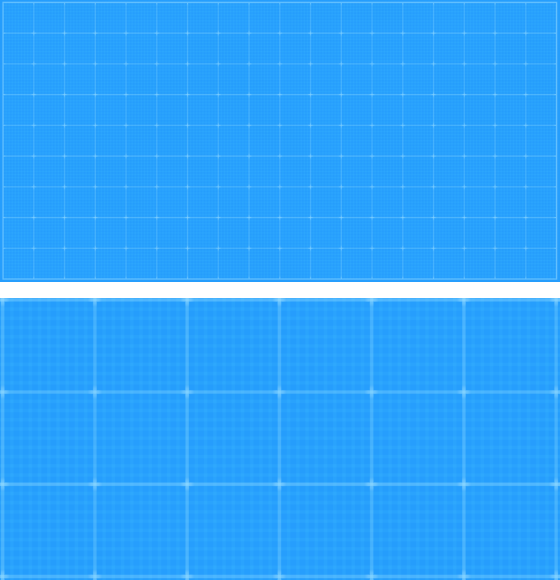
Top, the full canvas; bottom, a detail of the centre.
Give the GLSL for this pattern, as a WebGL 1 fragment shader.

```glsl
precision highp float;

// Blueprint drafting sheet: 18 by 9 large squares, each split into 10 by 10 small ones,
// with bright plus marks at the crossings and a pale frame around the whole sheet.
// Every line is a box-filtered coverage; layered sines vary line strength and paper tone.

uniform vec2 u_resolution;

// Lengths are fractions of the canvas height.
const vec2  CELLS         = vec2(18.0, 9.0);
const float SUBDIVISIONS  = 10.0;
const vec2  MARGIN_LOW    = vec2(0.0108, 0.0105); // left, bottom
const vec2  MARGIN_HIGH   = vec2(0.0122, 0.0085); // right, top
const float FINE_WIDTH    = 0.0040;
const float MAJOR_WIDTH   = 0.0039;
const float FRAME_WIDTH   = 0.0046;
const float PLUS_ARM      = 0.0085;
const float PLUS_WIDTH    = 0.0046;
const float SOFTNESS      = 1.25;                 // filter size in device pixels

const vec3  PAPER         = vec3(0.147, 0.617, 0.990);
const vec3  FINE_TINT     = vec3(0.016, 0.021, 0.001);
const vec3  CHALK         = vec3(0.650, 0.890, 1.000);
const vec2  MAJOR_STRENGTH = vec2(0.23, 0.28);    // vertical, horizontal lines
const float PLUS_STRENGTH  = 0.24;
const float FRAME_STRENGTH = 0.48;
const float LINE_WEAR      = 0.10;
const float PAPER_MOTTLE   = 0.003;

// Share of the filter footprint covered by a band of the given width.
vec2 bandCoverage(vec2 dist, float width, float footprint) {
    vec2 high = min(dist + 0.5 * footprint, vec2(0.5 * width));
    vec2 low = max(dist - 0.5 * footprint, vec2(-0.5 * width));
    return clamp((high - low) / footprint, 0.0, 1.0);
}

// Distance to the nearest line of a regular grid, on each axis.
vec2 gridDistance(vec2 p, vec2 pitch) {
    return abs(fract(p / pitch + 0.5) - 0.5) * pitch;
}

// Smooth uneven tone from a few crossed sines.
float layeredSines(vec2 p) {
    return (sin(p.x * 5.3 + 2.0 * sin(p.y * 3.7))
          + sin(p.y * 9.1 + 1.7 * sin(p.x * 6.1))
          + sin(dot(p, vec2(17.0, 13.0)))) / 3.0;
}

void main() {
    float pixel = 1.0 / u_resolution.y;
    float footprint = SOFTNESS * pixel;
    vec2 canvas = u_resolution * pixel;
    vec2 uv = gl_FragCoord.xy * pixel;

    // Sheet coordinates, measured from its lower left corner
    vec2 sheet = canvas - MARGIN_LOW - MARGIN_HIGH;
    vec2 p = uv - MARGIN_LOW;
    vec2 pitch = sheet / CELLS;
    vec2 edge = abs(p - 0.5 * sheet) - 0.5 * sheet;
    float inside = clamp(0.5 - max(edge.x, edge.y) / footprint, 0.0, 1.0);

    // Paper and fine grid; fine crossings add up
    vec3 color = PAPER + PAPER_MOTTLE * layeredSines(uv);
    vec2 finePitch = pitch / SUBDIVISIONS;
    vec2 fine = bandCoverage(gridDistance(p, finePitch), FINE_WIDTH, footprint);
    color += FINE_TINT * (fine.x + fine.y) * inside;

    // Large grid, with a slightly different strength for each line
    vec2 majorDist = gridDistance(p, pitch);
    vec2 lineIndex = floor(p / pitch + 0.5);
    vec2 wear = 1.0 + LINE_WEAR * sin(lineIndex * vec2(2.4, 3.1) + vec2(0.6, 1.9));
    vec2 major = bandCoverage(majorDist, MAJOR_WIDTH, footprint) * MAJOR_STRENGTH * wear;
    float chalk = 1.0 - (1.0 - major.x) * (1.0 - major.y);

    // Plus marks fade toward the ends of their arms
    vec2 plusBand = bandCoverage(majorDist, PLUS_WIDTH, footprint);
    vec2 arm = 1.0 - smoothstep(0.35 * PLUS_ARM, PLUS_ARM + pixel, majorDist);
    chalk += PLUS_STRENGTH * max(plusBand.x * arm.y, plusBand.y * arm.x);
    chalk *= inside;

    // Frame along the sheet boundary
    vec2 frameBand = bandCoverage(abs(edge), FRAME_WIDTH, footprint);
    vec2 span = clamp(0.5 - (edge - 0.5 * FRAME_WIDTH) / footprint, 0.0, 1.0);
    float frame = max(frameBand.x * span.y, frameBand.y * span.x);
    chalk = max(chalk, FRAME_STRENGTH * frame);

    gl_FragColor = vec4(mix(color, CHALK, clamp(chalk, 0.0, 1.0)), 1.0);
}
```
